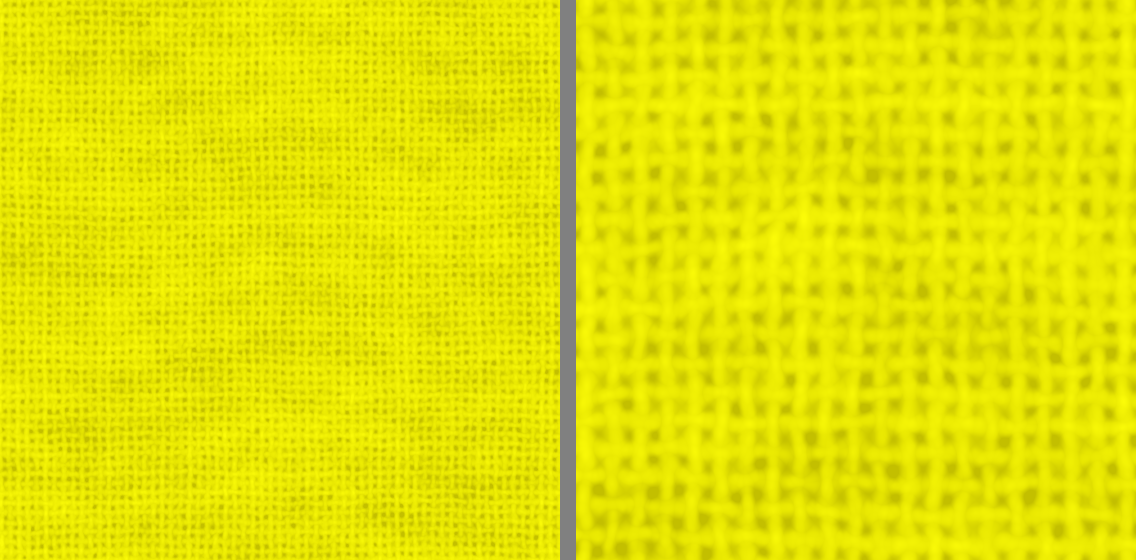
Left: the whole. Right: its middle third, enlarged.
This texture is drawn by a three.js fragment shader. Its source:

```glsl
varying vec2 vUv;

const float PI = 3.14159;

float hash(vec2 p) {
  return fract(sin(dot(p, vec2(127.1, 311.7))) * 4375.85);
}

vec2 hash2(vec2 p) {
  return vec2(hash(p), hash(p + 41.3));
}

// Distance to the nearest scattered point
float cellular(vec2 p) {
  vec2 cell = floor(p);
  float nearest = 2.0;
  for (int y = -1; y <= 1; y++) {
    for (int x = -1; x <= 1; x++) {
      vec2 corner = cell + vec2(float(x), float(y));
      nearest = min(nearest, length(corner + hash2(corner) - p));
    }
  }
  return nearest;
}

// Slow drift made of layered sines
float drift(vec2 p) {
  return (sin(p.x * 7.0 + 2.0 * sin(p.y * 5.0)) + sin(p.y * 11.0 - p.x * 4.0 + 1.3)
    + 0.7 * sin(p.x * 23.0 + p.y * 17.0) + 0.5 * sin(p.y * 41.0 - p.x * 29.0)) / 3.2;
}

// Soft gaps between threads, each with its own place, size and depth
float gaps(vec2 p) {
  vec2 cell = floor(p);
  float shade = 0.0;
  for (int y = -1; y <= 1; y++) {
    for (int x = -1; x <= 1; x++) {
      vec2 id = cell + vec2(float(x), float(y));
      vec2 offset = p - id - 0.5 - 0.24 * (hash2(id + 7.0) - 0.5);
      float chance = hash(id + 19.0);
      float depth = 0.08 + 0.42 * chance * chance;
      shade += depth * exp(-dot(offset, offset) * mix(11.0, 24.0, hash(id + 3.0)));
    }
  }
  return shade;
}

void main() {
  // 62 upright threads by 58 level threads, slightly bent
  vec2 p = vUv * vec2(62.0, 58.0);
  p.x += 0.20 * drift(vUv * 1.3 + 4.0) + 0.05 * sin(p.y * 2.3 + sin(p.x * 0.7) * 3.0);
  p.y += 0.24 * drift(vUv.yx * 1.2) + 0.06 * sin(p.x * 1.9 + sin(p.y * 0.9) * 3.0);

  // Rounded threads passing over and under each other
  vec2 thread = 0.5 + 0.5 * cos(2.0 * PI * p);
  vec2 id = floor(p + 0.5);
  float over = cos(PI * p.x) * cos(PI * p.y);
  float upright = thread.x * (0.84 + 0.22 * over + 0.34 * (hash(vec2(id.x, 5.0)) - 0.5));
  float level = thread.y * (0.74 - 0.22 * over + 0.34 * (hash(vec2(9.0, id.y)) - 0.5));
  float tone = 0.27 + 0.44 * max(upright, level) - gaps(p);

  // Bright crowns, loose fibres and uneven dye
  float broad = drift(vUv * 1.7);
  tone += 0.20 * (hash(id + 61.0) - 0.45) * thread.x * thread.y;
  tone += 0.24 * (0.45 - cellular(p * vec2(2.3, 1.9)));
  tone += 0.12 * broad + 0.05 * sin(vUv.y * 67.0 + 2.0 * sin(vUv.x * 9.0));
  tone += 0.14 * (0.45 - cellular(vUv * vec2(13.0, 11.0)));

  vec3 gapYellow = vec3(0.765, 0.75, 0.0);
  vec3 clothYellow = vec3(0.91, 0.905, 0.005);
  vec3 crownYellow = vec3(0.985, 0.985, 0.03);
  vec3 color = mix(gapYellow, clothYellow, clamp(tone * 2.0, 0.0, 1.0));
  color = mix(color, crownYellow, clamp(tone * 2.0 - 1.0, 0.0, 1.0));
  gl_FragColor = vec4(color, 1.0);
}
```
